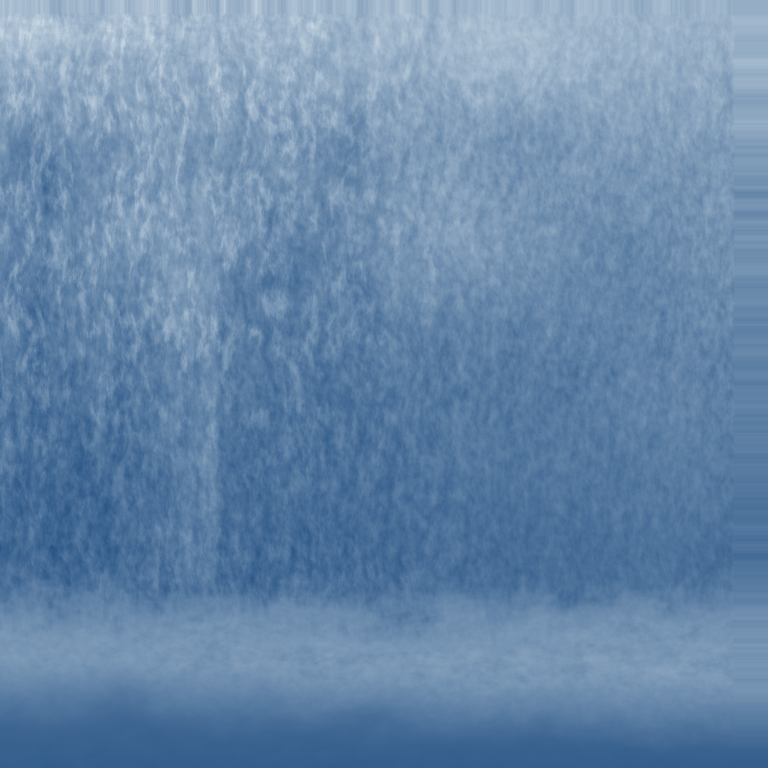
A WebGL 2 fragment shader for this texture:

```glsl
#version 300 es
precision highp float;
// A broad waterfall of pale strands falling into a bank of mist above deep blue water.

uniform vec2 u_resolution;
out vec4 fragColor;

vec2 hashGradient(vec2 cell) {
  vec3 h = fract(cell.xyx * vec3(0.1031, 0.1030, 0.0973));
  h += dot(h, h.yzx + 33.33);
  float angle = 6.2832 * fract((h.x + h.y) * h.z);
  return vec2(cos(angle), sin(angle));
}

// Gradient noise, roughly -0.7 to 0.7
float noise(vec2 p) {
  vec2 i = floor(p), f = p - i;
  vec2 w = f * f * f * (f * (f * 6.0 - 15.0) + 10.0);
  vec2 e = vec2(0.0, 1.0);
  float low = mix(dot(hashGradient(i), f), dot(hashGradient(i + e.yx), f - e.yx), w.x);
  float high = mix(dot(hashGradient(i + e), f - e), dot(hashGradient(i + e.yy), f - e.yy), w.x);
  return mix(low, high, w.y);
}

float fbm(vec2 p) {
  float sum = 0.0, amp = 1.0;
  for (int i = 0; i < 5; i++) {
    sum += amp * noise(p);
    p = mat2(1.9, 0.25, -0.25, 1.9) * p + 17.3;
    amp *= 0.6;
  }
  return sum;
}

// Soft elliptical patch
float patchAt(vec2 p, vec2 center, vec2 radius) {
  vec2 d = (p - center) / radius;
  return exp(-dot(d, d));
}

// Broad light and shade of the falling sheet
float sheetTone(vec2 p) {
  float tone = mix(0.285, 0.34, smoothstep(0.24, 0.52, p.y));
  tone += 0.125 * smoothstep(0.48, 0.74, p.y) + 0.10 * smoothstep(0.74, 0.93, p.y);
  tone += 0.10 * smoothstep(0.87, 0.98, p.y) * (1.0 - 0.65 * p.x);
  tone -= 0.10 * patchAt(p, vec2(0.06, 0.79), vec2(0.06, 0.06));
  tone -= 0.06 * patchAt(p, vec2(0.05, 0.66), vec2(0.05, 0.10));
  tone -= 0.04 * patchAt(p, vec2(0.08, 0.36), vec2(0.09, 0.12));
  tone -= 0.07 * patchAt(p, vec2(0.40, 0.67), vec2(0.07, 0.08));
  tone -= 0.06 * patchAt(p, vec2(0.46, 0.79), vec2(0.04, 0.08));
  tone -= 0.03 * patchAt(p, vec2(0.44, 0.43), vec2(0.08, 0.10));
  tone -= 0.05 * patchAt(p, vec2(0.68, 0.82), vec2(0.05, 0.06));
  tone -= 0.05 * patchAt(p, vec2(0.82, 0.67), vec2(0.08, 0.08));
  tone += 0.05 * patchAt(p, vec2(0.59, 0.70), vec2(0.08, 0.09));
  tone += 0.03 * patchAt(p, vec2(0.20, 0.68), vec2(0.09, 0.14));
  tone += 0.04 * patchAt(p, vec2(0.88, 0.45), vec2(0.10, 0.16));
  tone += 0.05 * patchAt(p, vec2(0.67, 0.92), vec2(0.08, 0.06));
  // Pale column with a crisp right side
  float column = smoothstep(0.16, 0.275, p.x) * (1.0 - smoothstep(0.279, 0.289, p.x));
  tone += 0.08 * column * smoothstep(0.18, 0.3, p.y) * (1.0 - smoothstep(0.58, 0.74, p.y));
  return tone;
}

// Strands: coarse and strong on the left, fine and faint on the right
float strands(vec2 p) {
  float left = 1.0 - smoothstep(0.3, 0.75, p.x);
  float upper = smoothstep(0.3, 0.65, p.y) * (1.0 - 0.6 * smoothstep(0.86, 0.96, p.y));
  float x = p.x + 0.008 * noise(p * vec2(9.0, 14.0)) + 0.05 * (p.y - 0.5) * (p.x - 0.35);
  x -= 0.10 * p.y * smoothstep(0.2, 0.9, p.x);
  float coarse = fbm(vec2(x * 34.0, p.y * 9.0));
  float fine = fbm(vec2(x * 80.0, p.y * 34.0) + 40.0);
  float grain = fbm(vec2(x * 120.0 + p.y * 20.0, p.y * 75.0) + 80.0);
  // Thin bright threads, broken along their length
  float thread = 1.0 - 3.0 * abs(fbm(vec2(x * 25.0, p.y * 7.0) + 9.0));
  thread = max(thread, 0.0) * smoothstep(-0.4, 0.5, fine);
  float strength = mix(0.035, 0.075, left) * mix(0.65, 1.1, upper);
  float detail = mix(0.8, 1.15, max(left, upper));
  return strength * coarse + detail * (0.055 * fine + 0.05 * grain)
    + left * mix(0.04, 0.12, upper) * thread - 0.02 * left;
}

float waterTone(vec2 p) {
  float tone = sheetTone(p) + strands(p);

  // Curling spray along the lip
  float curl = fbm(vec2(p.x * 9.0, (p.y + 0.25 * p.x * p.x) * 32.0));
  tone += 0.08 * curl * smoothstep(0.87, 0.95, p.y) * (1.0 - smoothstep(0.2, 0.55, p.x));

  // Mist bank, ragged at the top
  float billow = fbm(p * vec2(9.0, 14.0) + 3.0);
  float wisps = fbm(vec2(p.x * 24.0 + p.y * 14.0, p.y * 44.0 - p.x * 8.0));
  float spray = fbm(p * vec2(80.0, 95.0) + 7.0);
  float mist = 1.0 - smoothstep(0.15, 0.27, p.y + 0.055 * billow + 0.02 * wisps);
  float mistTone = 0.475 + 0.045 * billow + 0.05 * wisps + 0.03 * spray;
  tone = mix(tone, mistTone, mist);

  // Deep water beneath, rising a little higher on the left
  float shore = mix(0.09, 0.06, smoothstep(0.0, 0.9, p.x)) + 0.022 * billow + 0.01 * wisps;
  float deep = 1.0 - smoothstep(shore - 0.045, shore + 0.065, p.y);
  return mix(tone, 0.205 + 0.6 * p.y + 0.012 * wisps, deep);
}

void main() {
  vec2 p = gl_FragCoord.xy / u_resolution;
  // Past these limits the last row and column are drawn out into straight bands
  float tone = waterTone(min(p, vec2(0.957, 0.984)));
  vec3 color = vec3(0.25, 0.405, 0.575) + (tone - 0.25) * vec3(1.0, 0.82, 0.59);
  fragColor = vec4(clamp(color, 0.0, 1.0), 1.0);
}
```
